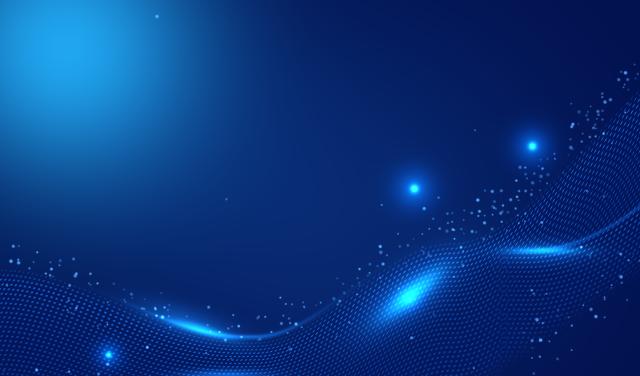
This background is drawn by a Shadertoy shader. Its source:

```glsl
#define NIGHT vec3(0.005, 0.060, 0.300)
#define HAZE vec3(0.030, 0.165, 0.450)
#define LAMP vec3(0.115, 0.570, 0.610)
#define MESH vec3(0.080, 0.420, 0.680)
#define CYAN vec3(0.050, 0.720, 0.850)
#define SPARK vec3(0.420, 0.740, 0.900)
#define LAMP_POS vec2(0.167, 0.878)
#define LAMP_SIZE 0.37
#define MESH_PITCH 0.0125
#define MESH_DOT 0.0023
#define SPARK_CELL 0.021

float hash(vec2 p) {
    vec3 q = fract(p.xyx * vec3(0.1031, 0.1030, 0.0973));
    q += dot(q, q.yzx + 33.33);
    return fract((q.x + q.y) * q.z);
}

float bell(float x) { return exp(-x * x); }

// Profiles of the sheet: upper crest, inner fold and lower right rim
float crestLine(float x) {
    return 0.30 - 0.19 * smoothstep(0.0, 0.65, x)
         + 0.26 * smoothstep(0.68, 1.2, x)
         + 0.55 * smoothstep(1.2, 1.95, x);
}

float foldLine(float x) {
    float bend = max(x - 1.4, 0.0);
    return 0.333 + 1.3 * bend * bend;
}

float rimLine(float x) { return 0.72 * (x - 1.31); }

float disc(float dist, float radius, float px) {
    return 1.0 - smoothstep(radius - px, radius + px, dist);
}

// Dot lattice whose rows follow the given edge
float lattice(vec2 p, float edge, float px) {
    float depth = edge - p.y;
    float pinch = 1.0 + 0.4 * bell((p.x - 0.68) / 0.2);
    vec2 q = vec2(p.x + 0.5 * depth + 0.012 * sin(9.0 * p.x + 14.0 * depth), depth * pinch);
    vec2 cell = (fract(q / MESH_PITCH) - 0.5) * MESH_PITCH;
    return disc(length(cell), MESH_DOT, px) * smoothstep(0.0, 0.012, depth);
}

// Soft ellipse turned by an angle
float flare(vec2 p, vec2 center, float angle, vec2 size) {
    vec2 d = p - center;
    float c = cos(angle), s = sin(angle);
    d = vec2(c * d.x + s * d.y, c * d.y - s * d.x) / size;
    return exp(-dot(d, d));
}

vec3 star(vec2 p, vec2 center, float size) {
    float d = length(p - center) / size;
    return CYAN * (0.9 * bell(d * 5.0) + 0.45 * exp(-d * 2.6))
         + vec3(0.0, 0.12, 0.3) * bell(d) + SPARK * 0.5 * bell(d * 8.0);
}

// Likelihood of a loose particle at a place
float scatter(vec2 p) {
    float right = smoothstep(0.9, 1.4, p.x);
    float above = p.y - crestLine(p.x) - mix(0.018, 0.035, right);
    float upper = bell(above / mix(0.034, 0.055, right)) * mix(0.33, 0.5, right);
    float lower = bell((p.y - rimLine(p.x)) / 0.06) * 0.28 * smoothstep(1.3, 1.4, p.x);
    float inside = 0.025 * step(above, 0.0) * step(rimLine(p.x), p.y);
    return upper + lower + inside;
}

float sparkles(vec2 p, float px) {
    float sum = 0.0;
    for (int i = 0; i < 3; i++) {
        float layer = float(i);
        float size = SPARK_CELL * (1.0 + 0.35 * layer);
        vec2 id = floor(p / size) + 71.0 * layer;
        vec2 jitter = 0.25 + 0.5 * vec2(hash(id + 3.7), hash(id + 19.3));
        vec2 center = (id - 71.0 * layer + jitter) * size;
        float radius = mix(0.0017, 0.0045, pow(hash(id + 41.0), 2.0));
        float lit = step(hash(id), scatter(center)) * mix(0.3, 1.0, hash(id + 57.0));
        sum += lit * disc(length(p - center), radius, px);
    }
    return min(sum, 1.0);
}

void mainImage(out vec4 fragColor, in vec2 fragCoord) {
    float px = 1.0 / iResolution.y;
    vec2 p = fragCoord * px;
    float crest = crestLine(p.x), fold = foldLine(p.x);
    float depth = crest - p.y;

    // Backdrop with central haze and corner lamp
    float haze = bell(length((p - vec2(0.845, 0.45)) / vec2(0.65, 0.55)));
    vec3 color = mix(NIGHT, HAZE, haze);
    color += LAMP * bell(length(p - LAMP_POS) / LAMP_SIZE);

    // Dotted sheet with a second layer under the fold
    float body = smoothstep(0.0, 0.06, depth) * smoothstep(-0.03, 0.06, p.y - rimLine(p.x));
    color = mix(color, vec3(0.008, 0.085, 0.36), 0.65 * body);
    float underFold = smoothstep(1.28, 1.4, p.x) * step(p.y, fold);
    float dots = mix(lattice(p, crest, px), lattice(p, fold, px), underFold);
    float ribbon = exp(-max(depth, 0.0) / 0.10) * (1.0 - underFold);
    float foldGlow = underFold * exp(-max(fold - p.y, 0.0) / 0.04);
    color += MESH * dots * body * (0.42 + 0.75 * ribbon + 0.6 * foldGlow);

    // Bright seams along crest and fold
    float seam = bell((depth - 0.006) / 0.006) * bell((p.x - 0.62) / 0.2);
    seam += bell((p.y - fold) / 0.005) * smoothstep(1.32, 1.46, p.x) * 0.65;
    color += MESH * 0.6 * seam;

    // Flares lying on the sheet
    color += CYAN * 0.75 * flare(p, vec2(1.095, 0.218), 0.68, vec2(0.085, 0.024));
    color += MESH * 0.55 * flare(p, vec2(1.09, 0.22), 0.65, vec2(0.15, 0.06));
    color += CYAN * 0.65 * flare(p, vec2(0.533, 0.124), -0.28, vec2(0.075, 0.012));
    color += MESH * 0.45 * flare(p, vec2(0.50, 0.14), -0.32, vec2(0.14, 0.038));
    color += CYAN * 0.60 * flare(p, vec2(1.45, 0.333), 0.0, vec2(0.085, 0.009));
    color += MESH * 0.45 * flare(p, vec2(1.44, 0.330), 0.0, vec2(0.12, 0.03));
    color += MESH * 0.65 * flare(p, vec2(0.60, 0.0), 0.0, vec2(0.11, 0.016));

    // Loose particles and glowing stars
    color += SPARK * 0.75 * sparkles(p, px);
    color += star(p, vec2(1.102, 0.498), 0.055) + star(p, vec2(1.416, 0.611), 0.052);
    color += star(p, vec2(0.289, 0.056), 0.035) + star(p, vec2(1.089, 0.206), 0.030);

    fragColor = vec4(clamp(color, 0.0, 1.0), 1.0);
}
```
